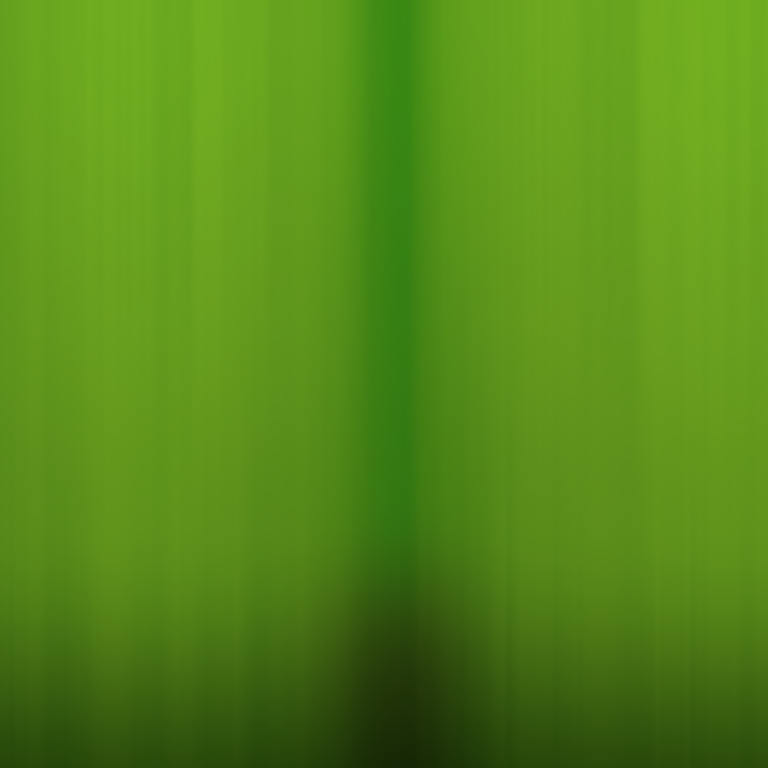
Write a WebGL 1 fragment shader that draws this background.

```glsl
precision highp float;
// Green curtain of soft vertical streaks, dimming towards a dark floor.
// A vertical colour ramp is tinted by a shaded fold near the middle,
// then modulated by layered one-dimensional noise stretched along y.

uniform vec2 u_resolution;

const vec3 LEAF_TOP = vec3(0.427, 0.665, 0.122);
const vec3 LEAF_MID = vec3(0.395, 0.605, 0.115);
const vec3 LEAF_LOW = vec3(0.355, 0.555, 0.100);
const vec3 FLOOR_GREEN = vec3(0.155, 0.285, 0.040);
const vec3 FOLD_TINT_HIGH = vec3(0.68, 0.86, 0.68);
const vec3 FOLD_TINT_LOW = vec3(0.57, 0.53, 0.52);
const vec3 CREASE_TINT = vec3(0.80, 0.97, 0.95);
const float FOLD_X = 0.525;

float hash(float n) {
  return fract(sin(n * 127.1 + 11.7) * 4375.85);
}

float noise(float x) {
  float cell = floor(x);
  float t = fract(x);
  t = t * t * (3.0 - 2.0 * t);
  return mix(hash(cell), hash(cell + 1.0), t);
}

// Sum of streak layers, centred on zero
float streaks(float x, float seed) {
  float total = 0.0;
  float amplitude = 0.5;
  float frequency = 14.0;
  for (int i = 0; i < 4; i++) {
    total += amplitude * (noise(x * frequency + seed) - 0.5);
    amplitude *= 0.72;
    frequency *= 2.1;
    seed += 37.0;
  }
  return total;
}

// Bell with separate widths to the left and right of its centre
float bell(float x, float centre, float leftWidth, float rightWidth) {
  float d = x - centre;
  float s = d / (d < 0.0 ? leftWidth : rightWidth);
  return exp(-s * s);
}

vec3 verticalRamp(float y) {
  vec3 upper = mix(LEAF_MID, LEAF_TOP, smoothstep(0.45, 1.0, y));
  vec3 leaf = mix(LEAF_LOW, upper, smoothstep(0.24, 0.60, y));
  float lit = smoothstep(-0.10, 0.32, y);
  float floorLevel = smoothstep(-0.10, 0.32, 0.0);
  return mix(FLOOR_GREEN, leaf, (lit - floorLevel) / (1.0 - floorLevel));
}

vec3 shadeFold(vec3 colour, vec2 p) {
  float low = 1.0 - smoothstep(0.10, 0.36, p.y);
  float reach = mix(0.095, 0.075, smoothstep(0.3, 1.0, p.y));
  float fold = bell(p.x, FOLD_X - 0.005, reach, reach);
  colour *= mix(vec3(1.0), mix(FOLD_TINT_HIGH, FOLD_TINT_LOW, low), fold);

  // Narrow cool crease, sharper on its right side
  float crease = bell(p.x, FOLD_X, 0.045, 0.018) * (1.0 - 0.7 * low);
  return colour * mix(vec3(1.0), CREASE_TINT, crease);
}

void main() {
  vec2 p = gl_FragCoord.xy / u_resolution;
  vec3 colour = shadeFold(verticalRamp(p.y), p);

  // Streaks drift gently from the upper pattern into the lower one
  float upperStreaks = streaks(p.x, 3.0);
  float lowerStreaks = streaks(p.x, 91.0);
  float pattern = mix(lowerStreaks, upperStreaks, smoothstep(0.1, 0.8, p.y));
  float strength = mix(0.18, 0.10, smoothstep(0.0, 0.4, p.y));
  colour *= 1.0 + pattern * strength * vec3(1.5, 0.8, 1.0);

  // Slight dimming of the flanks beside the bright bands
  float bright = bell(p.x, 0.20, 0.12, 0.12) + bell(p.x, 0.95, 0.12, 0.12);
  colour *= mix(0.975, 1.015, bright);

  gl_FragColor = vec4(clamp(colour, 0.0, 1.0), 1.0);
}
```
